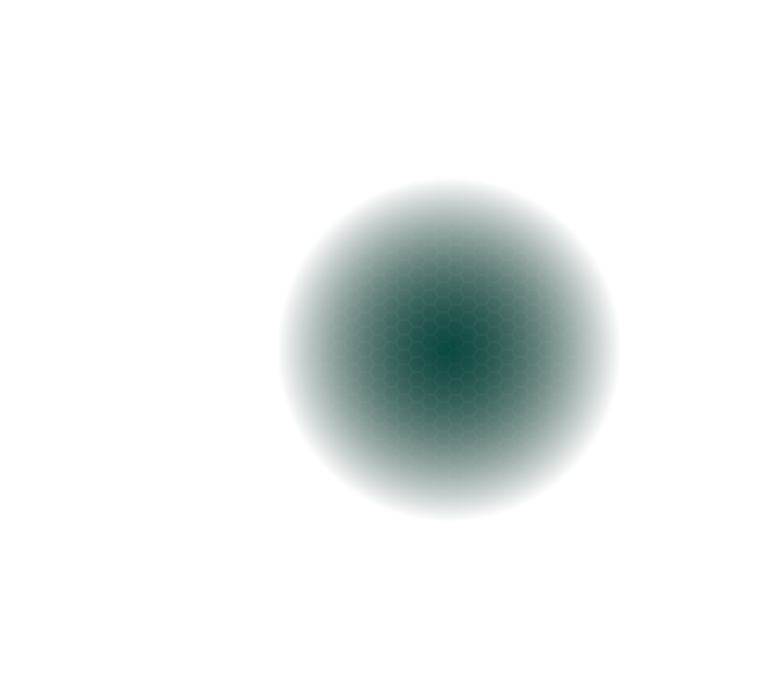
Write a Shadertoy shader that draws this background.

```glsl
// A soft green disc fades to white, right of the centre of a white canvas.
// A quadratic radial ramp sets its colour; a faint honeycomb of flat-topped
// hexagons, built from two offset repeating grids, lies over it.

// Distance from the nearest cell wall, in units of the row spacing.
float hexWallDistance(vec2 p) {
    vec2 period = vec2(1.73205, 1.0);
    vec2 a = mod(p + 0.5 * period, period) - 0.5 * period;
    vec2 b = mod(p, period) - 0.5 * period;
    vec2 cell = abs(dot(a, a) < dot(b, b) ? a : b);
    return 0.5 - max(cell.y, dot(cell, vec2(0.86603, 0.5)));
}

void mainImage(out vec4 fragColor, in vec2 fragCoord) {
    // Disc space: the canvas width is one unit
    vec2 p = (fragCoord - vec2(0.585, 0.5007) * iResolution.xy) / iResolution.x;
    float t = min(length(p) / 0.2245, 1.0);

    // Radial ramp from deep green through grey to white
    vec3 deepGreen = vec3(0.04, 0.29, 0.25);
    vec3 slope = vec3(0.41, 0.13, 0.18);
    vec3 color = deepGreen + slope * t + (1.0 - deepGreen - slope) * t * t;

    // Pale cell walls, fading out towards the rim
    float rowSpacing = 0.01946;
    float wall = hexWallDistance(p / rowSpacing + vec2(0.433, 0.0));
    float pixel = 1.0 / (iResolution.x * rowSpacing);
    float line = 1.0 - smoothstep(0.03, 0.06 + pixel, wall);
    float fade = smoothstep(0.0, 0.25, t) * (1.0 - smoothstep(0.55, 1.0, t));
    color += (line - 0.25) * 0.03 * (0.4 + 0.6 * fade) * (1.0 - t);

    fragColor = vec4(clamp(color, 0.0, 1.0), 1.0);
}
```
